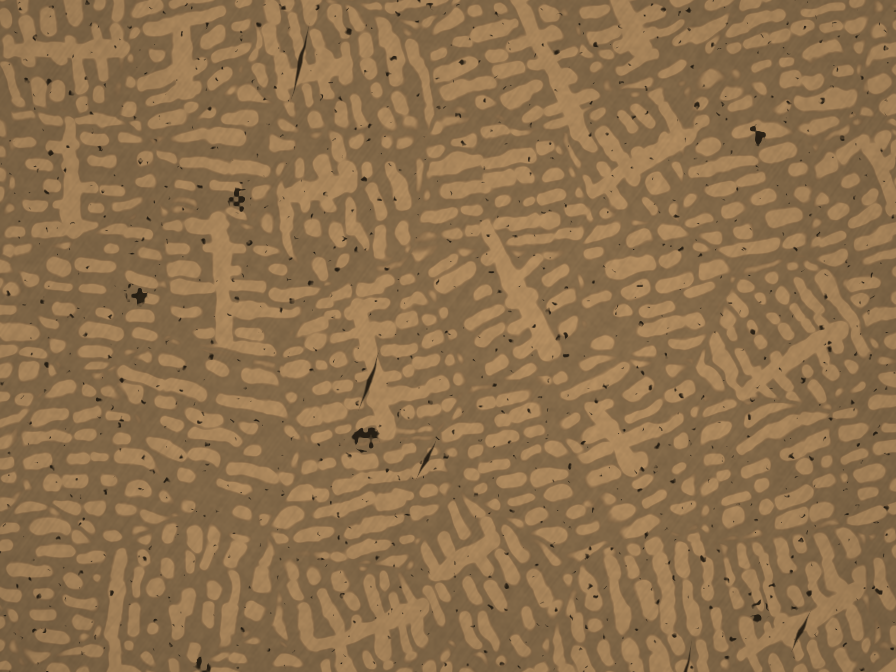
A Shadertoy shader for this texture:

```glsl
// Polished cast alloy under a microscope: pale dendrite arms in a dull matrix, with pores and scratches.
#define GRAIN_SIZE 0.21
#define ARM_PITCH 0.033
#define TRUNK_RADIUS 0.0125
#define EDGE_SOFTNESS 0.0018
#define SPECK_CELL 0.030
#define PORE_CELL 0.30
#define SCRATCH_CELL 0.36
#define DENDRITE_COLOR vec3(0.675, 0.532, 0.362)
#define MATRIX_COLOR vec3(0.508, 0.408, 0.282)
#define RIM_COLOR vec3(0.52, 0.39, 0.26)
#define PORE_COLOR vec3(0.10, 0.08, 0.05)

// Hashes and value noise
vec2 hash22(vec2 p) {
    vec3 q = fract(p.xyx * vec3(0.1031, 0.1030, 0.0973));
    q += dot(q, q.yzx + 33.33);
    return fract((q.xx + q.yz) * q.zy);
}

float noise(vec2 p) {
    vec2 i = floor(p), f = fract(p);
    f = f * f * (3.0 - 2.0 * f);
    float low = mix(hash22(i).x, hash22(i + vec2(1, 0)).x, f.x);
    float high = mix(hash22(i + vec2(0, 1)).x, hash22(i + vec2(1, 1)).x, f.x);
    return mix(low, high, f.y);
}

vec2 noise2(vec2 p) {
    return vec2(noise(p), noise(p + 57.3)) - 0.5;
}

// Distance helpers
float smoothMin(float a, float b, float k) {
    float h = max(k - abs(a - b), 0.0) / k;
    return min(a, b) - 0.25 * h * h * k;
}

vec2 toFrame(vec2 p, float angle) {
    float c = cos(angle), s = sin(angle);
    return vec2(c * p.x + s * p.y, c * p.y - s * p.x);
}

float capsule(vec2 p, float halfLength, float radius) {
    p.x -= clamp(p.x, -halfLength, halfLength);
    return length(p) - radius;
}

// Rows of rounded side arms, each row shifted at random
float sideArms(vec2 p, float armCell, vec2 seed) {
    float d = 1.0, row0 = floor(p.y / ARM_PITCH);
    for (int j = -1; j <= 1; j++) {
        float row = row0 + float(j);
        float shift = hash22(vec2(row, 7.0) + seed).x;
        float column0 = floor(p.x / armCell + shift);
        for (int i = -1; i <= 1; i++) {
            vec2 id = vec2(column0 + float(i), row);
            vec2 place = hash22(id + seed) - 0.5;
            vec2 size = hash22(id + seed + 31.7);
            vec2 center = vec2((id.x + 0.5 - shift + 0.4 * place.x) * armCell,
                               (row + 0.5 + 0.35 * place.y) * ARM_PITCH);
            vec2 local = toFrame(p - center, 0.5 * (size.x - size.y) * place.x);
            float arm = capsule(local, armCell * mix(0.04, 0.42, size.x),
                                ARM_PITCH * mix(0.22, 0.37, size.y));
            d = smoothMin(d, arm, 0.005);
        }
    }
    return d;
}

// Grains with their own direction; trunks may cross into neighbours
float dendrites(vec2 p) {
    p += 0.035 * noise2(p * 4.0) + 0.010 * noise2(p * 32.0) + 0.003 * noise2(p * 85.0);
    vec2 base = floor(p / GRAIN_SIZE), seed = vec2(0), frame = vec2(0);
    float nearest = 9.0, second = 9.0, trunk = 1.0, armCell = 0.05;
    for (int k = 0; k < 9; k++) {
        vec2 id = base + vec2(k % 3, k / 3) - 1.0;
        vec2 h = hash22(id + 11.0), g = hash22(id + 83.0);
        vec2 center = (id + 0.15 + 0.7 * h) * GRAIN_SIZE;
        float angle = 0.42 * smoothstep(0.2, 0.9, center.x) + 0.4 * (g.x - 0.5);
        angle += step(0.76, g.y) * 1.5708;
        vec2 local = toFrame(p - center, angle);
        float dist = length(p - center);
        if (dist < nearest) {
            second = nearest;
            nearest = dist;
            seed = id * 17.0 + 200.0;
            frame = local;
            armCell = mix(0.033, 0.070, h.y);
        } else {
            second = min(second, dist);
        }
        float taper = TRUNK_RADIUS * (1.0 - 2.5 * local.y);
        float stem = capsule(local.yx, mix(0.03, 0.13, h.x), taper);
        if (g.x > 0.4) trunk = min(trunk, stem);
    }
    float border = 0.003 - 0.5 * (second - nearest);
    float arms = -smoothMin(-sideArms(frame, armCell, seed), -border, 0.008);
    return smoothMin(arms, trunk, 0.004);
}

// Dark flaws: fine specks, ragged pore clusters, tapered scratches
float flaws(vec2 p, float soft) {
    float d = 1.0;
    vec2 ragged = p + 0.006 * noise2(p * 180.0);
    for (int k = 0; k < 9; k++) {
        vec2 offset = vec2(k % 3, k / 3) - 1.0;
        vec2 id = floor(p / SPECK_CELL) + offset;
        vec2 h = hash22(id + 401.0), g = hash22(id + 457.0);
        float radius = mix(0.0006, 0.0033, g.x * g.x * g.x);
        if (g.y < 0.72) d = min(d, length(ragged - (id + h) * SPECK_CELL) - radius);

        id = floor(p / PORE_CELL) + offset;
        h = hash22(id + 503.0);
        g = hash22(id + 547.0);
        float cluster = length(ragged - (id + h) * PORE_CELL) - mix(0.010, 0.022, g.x);
        cluster = max(cluster, 0.02 * (0.53 - noise(p * 125.0)));
        if (g.y < 0.55) d = min(d, cluster);

        id = floor(p / SCRATCH_CELL) + offset;
        h = hash22(id + 601.0);
        g = hash22(id + 653.0);
        vec2 local = toFrame(p - (id + h) * SCRATCH_CELL, 1.1 + 0.3 * g.x);
        float width = 0.0035 * (1.0 - abs(local.x) / mix(0.025, 0.05, g.x));
        if (g.y < 0.5) d = min(d, abs(local.y + 0.003 * noise(p * 60.0)) - width);
    }
    return 1.0 - smoothstep(-soft, soft, d);
}

void mainImage(out vec4 fragColor, in vec2 fragCoord) {
    vec2 p = fragCoord / iResolution.y;
    float soft = max(EDGE_SOFTNESS, 0.7 / iResolution.y);
    float d = dendrites(p);

    // Two phases with a thin reddish rim
    vec3 color = mix(DENDRITE_COLOR, MATRIX_COLOR, smoothstep(-soft, soft, d));
    color = mix(color, RIM_COLOR, 0.30 * (1.0 - smoothstep(0.0, 0.0025, abs(d - 0.0005))));

    // Polishing marks, mottling and uneven lamp light
    vec2 along = toFrame(p, 0.95);
    float marks = noise(along * vec2(14.0, 330.0)) - 0.5;
    float mottle = noise(p * 210.0) + noise(p * 95.0) - 1.0;
    float lamp = 1.03 - 0.13 * length(p - vec2(0.75, 0.5)) + 0.05 * (noise(p * 3.0) - 0.5);
    color *= lamp * (1.0 + 0.045 * marks + 0.045 * mottle);

    color = mix(color, PORE_COLOR, 0.88 * flaws(p, soft));
    fragColor = vec4(color, 1.0);
}
```
